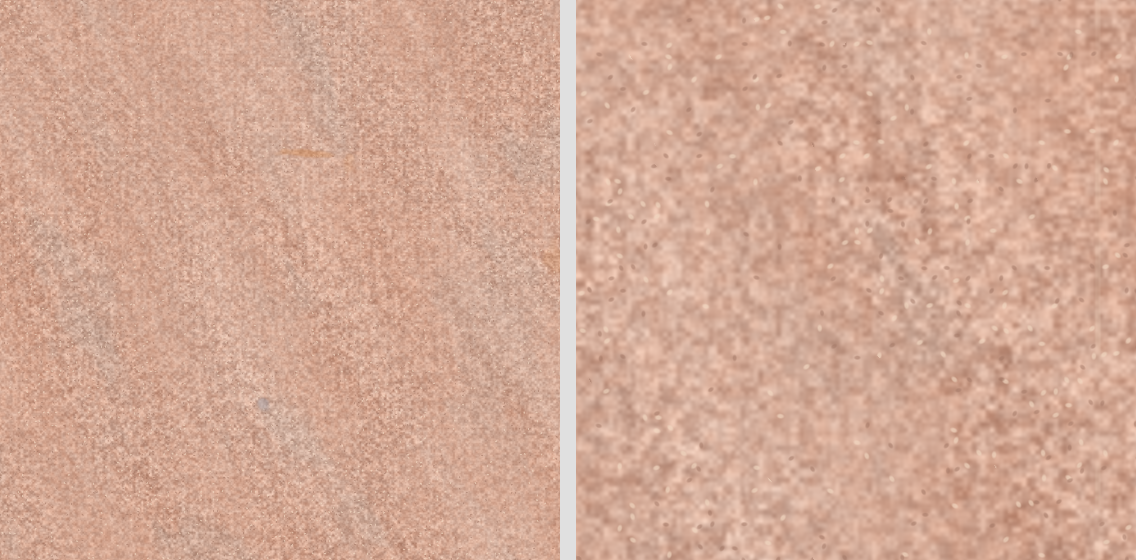
Left, the full canvas; right, a detail of the centre.
A WebGL 1 fragment shader for this texture:

```glsl
precision highp float;
// Pink sandstone: fine sandy grain over faint slanted bedding, with a few mineral stains.
uniform vec2 u_resolution;

const vec3 STONE = vec3(0.832, 0.660, 0.579);
const vec3 GRAIN_TINT = vec3(0.94, 1.06, 1.06);
const vec3 WARM_SHIFT = vec3(0.012, -0.014, -0.026);
const vec3 GREY = vec3(0.77, 0.68, 0.63);
const vec3 OCHRE = vec3(0.80, 0.56, 0.39);
const vec3 SLATE = vec3(0.69, 0.63, 0.63);
const vec3 CREAM = vec3(0.95, 0.85, 0.76);
const vec3 UMBER = vec3(0.62, 0.45, 0.38);

float hash(vec2 p) {
  return fract(sin(dot(p, vec2(127.1, 311.7))) * 43758.5453);
}

// Value noise in 0..1
float noise(vec2 p) {
  vec2 cell = floor(p);
  vec2 f = fract(p);
  f = f * f * (3.0 - 2.0 * f);
  float low = mix(hash(cell), hash(cell + vec2(1.0, 0.0)), f.x);
  float high = mix(hash(cell + vec2(0.0, 1.0)), hash(cell + vec2(1.0, 1.0)), f.x);
  return mix(low, high, f.y);
}

float fbm(vec2 p) {
  float sum = 0.0;
  float weight = 0.533;
  for (int i = 0; i < 4; i++) {
    sum += weight * noise(p);
    p = mat2(0.8, 0.6, -0.6, 0.8) * p * 2.03 + 17.3;
    weight *= 0.5;
  }
  return sum;
}

// Sparse, randomly turned oval grains, at most one per cell
float flecks(vec2 p, float seed, float density) {
  vec2 cell = floor(p);
  vec2 center = 0.35 + 0.3 * vec2(hash(cell + seed), hash(cell + seed + 7.7));
  float angle = 6.2832 * hash(cell + seed + 3.1);
  vec2 axis = vec2(cos(angle), sin(angle));
  vec2 d = fract(p) - center;
  d = vec2(dot(d, axis), 1.5 * dot(d, vec2(-axis.y, axis.x)));
  float present = step(1.0 - density, hash(cell + seed + 11.9));
  return present * (1.0 - smoothstep(0.12, 0.38, length(d)));
}

// Soft oval patch with a ragged rim
float stain(vec2 p, vec2 center, vec2 radius) {
  float rim = 0.9 * (noise(p * 75.0) - 0.5);
  return 1.0 - smoothstep(0.45, 1.25, length((p - center) / radius) + rim);
}

// Thin pale lines where a noise field crosses its middle value
float seams(vec2 p) {
  return smoothstep(0.72, 1.0, 1.0 - abs(2.0 * noise(p) - 1.0));
}

void main() {
  vec2 p = gl_FragCoord.xy / u_resolution.y;

  // Bedding coordinates: x runs down the slanted layers, y crosses them
  vec2 bed = vec2(dot(p, vec2(0.47, -0.88)), dot(p, vec2(0.88, 0.47)));
  bed.y += 0.05 * (noise(p * 2.6 + 4.0) - 0.5) + 0.012 * (noise(p * 14.0) - 0.5);
  float broad = fbm(bed * vec2(2.0, 9.0) + 3.0) - 0.5;
  float thin = noise(bed * vec2(4.0, 34.0) + 21.0) - 0.5;
  float coarse = smoothstep(0.35, 0.68, fbm(bed * vec2(3.0, 11.0) + 40.0));
  float pale = seams(bed * vec2(1.6, 13.0) + 60.0) * (1.0 - coarse);

  // Sand grains in two sizes, rougher in the coarse layers
  float grain = noise(p * 205.0) - 0.5;
  grain += 0.65 * (noise(p * 370.0 + 31.0) - 0.5);
  grain += 0.3 * (noise(p * 85.0 + 13.0) - 0.5);
  float light = grain * mix(0.125, 0.18, coarse);
  light += 0.06 * broad + 0.028 * thin + 0.016 * pale - 0.008 * coarse;

  // Drifts between warm and rosy
  float warmth = 1.6 * (fbm(p * 3.5 + 9.0) - 0.5) - 1.2 * broad - 0.4 * pale;
  warmth += 1.3 * (noise(p * 150.0 + 71.0) - 0.5);
  vec3 color = STONE + GRAIN_TINT * light + WARM_SHIFT * warmth;

  // Greyish patches strung along the coarse layers
  float greyed = smoothstep(0.56, 0.76, fbm(bed * vec2(5.0, 12.0) + 90.0));
  color = mix(color, GREY + light, 0.45 * greyed * (0.4 + 0.6 * coarse));

  // Bright and dark single grains
  color = mix(color, CREAM, 0.65 * flecks(p * 135.0, 2.0, 0.05 + 0.08 * coarse));
  color = mix(color, UMBER, 0.50 * flecks(p * 150.0 + 0.4, 5.0, 0.04 + 0.08 * coarse));

  // Iron stains, a slate pebble and one hairline scratch
  float iron = stain(p, vec2(0.545, 0.726), vec2(0.052, 0.008));
  iron += 0.5 * stain(p, vec2(0.622, 0.708), vec2(0.012, 0.018));
  iron += 0.6 * stain(p, vec2(0.990, 0.540), vec2(0.018, 0.030));
  color = mix(color, OCHRE + 0.6 * light, 0.6 * min(iron, 1.0));
  float pebble = stain(p, vec2(0.470, 0.282), vec2(0.011, 0.013));
  color = mix(color, SLATE + 0.5 * light, 0.7 * pebble);
  float scratch = 1.0 - smoothstep(0.0008, 0.0025, abs(p.x - 0.644));
  scratch *= smoothstep(0.26, 0.36, p.y) * (1.0 - smoothstep(0.66, 0.74, p.y));
  color = mix(color, CREAM, 0.3 * scratch * noise(vec2(3.0, p.y * 45.0)));

  gl_FragColor = vec4(clamp(color, 0.0, 1.0), 1.0);
}
```
